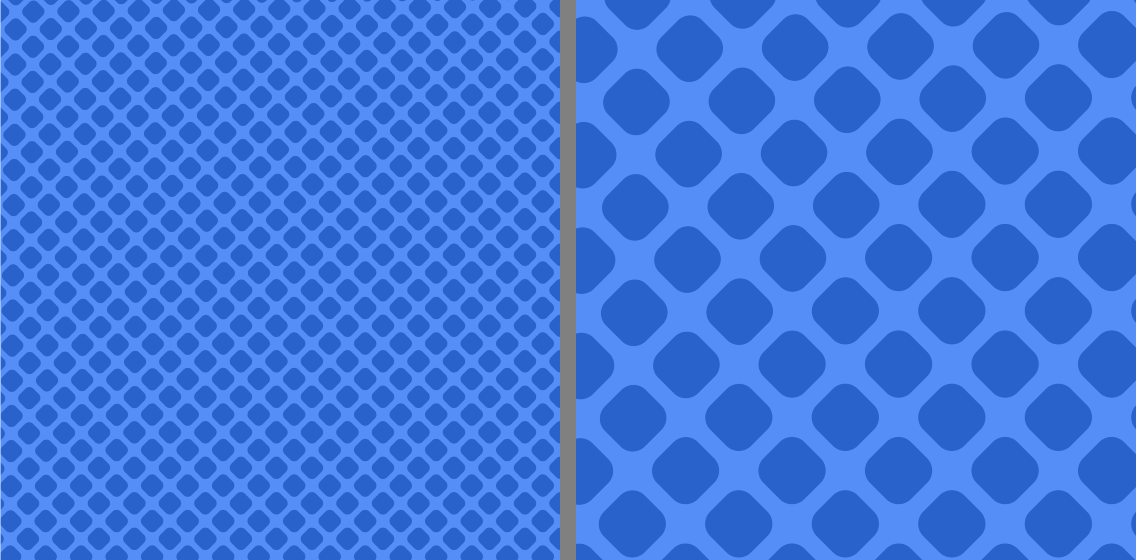
Left, the full canvas; right, a detail of the centre.
Write a WebGL 2 fragment shader that draws this pattern.

```glsl
#version 300 es
precision highp float;

uniform vec2 u_resolution;
out vec4 fragColor;

const vec3 DARK_BLUE = vec3(0.165, 0.385, 0.795);
const vec3 LIGHT_BLUE = vec3(0.330, 0.555, 0.965);
const vec3 PALE_EDGE = vec3(0.80, 0.88, 1.0);

float roundedBox(vec2 p, float halfSize, float radius) {
    vec2 q = abs(p) - halfSize + radius;
    return length(max(q, 0.0)) + min(max(q.x, q.y), 0.0) - radius;
}

// The mesh drifts toward the lower right above the rising diagonal.
vec2 relaxMesh(vec2 p) {
    return p - vec2(1.0, -1.0) * 0.0106 * max(p.y - p.x, 0.0);
}

void main() {
    float pixel = 1.0 / min(u_resolution.x, u_resolution.y);
    vec2 uv = gl_FragCoord.xy * pixel;

    // Diagonal grid: each cell holds one rounded square.
    float pitch = 0.06341;
    vec2 p = relaxMesh(uv) - vec2(0.9375, 0.0378);
    vec2 grid = vec2(p.x + p.y, p.y - p.x) / pitch;
    vec2 cell = (fract(grid + 0.5) - 0.5) * pitch * inversesqrt(2.0);

    float d = roundedBox(cell, 0.0172, 0.0104);
    float mesh = smoothstep(-0.6 * pixel, 0.6 * pixel, d);
    vec3 color = mix(DARK_BLUE, LIGHT_BLUE, mesh);

    // Thin pale strip along the left border.
    float strip = 1.0 - smoothstep(0.0014 - 0.5 * pixel, 0.0014 + 0.5 * pixel, uv.x);
    color = mix(color, PALE_EDGE, 0.7 * strip);

    fragColor = vec4(color, 1.0);
}
```
